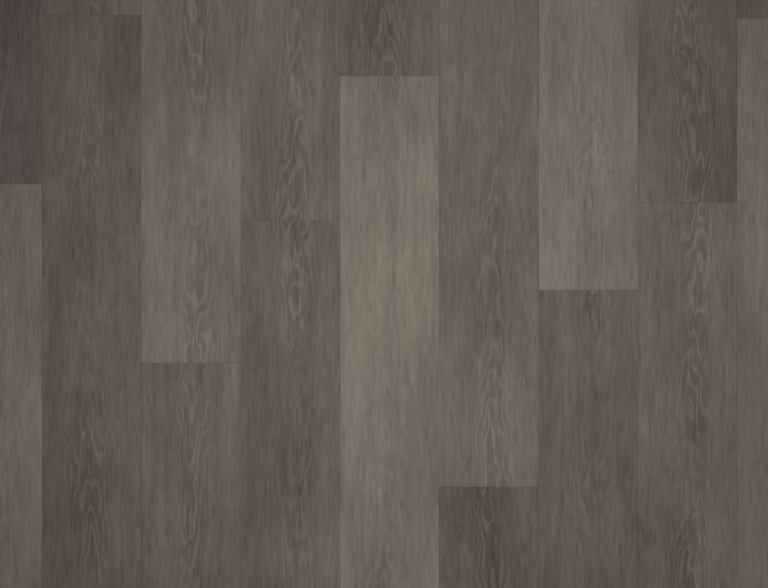
Reproduce this texture procedurally as a Shadertoy shader.

```glsl
// Grey-brown oak floor: nine columns of upright planks, each with one butt joint.
// Every plank gets its own tone, fine stretched-noise grain and an arched heart
// figure, drawn as contour lines of a warped parabola; soft light falls on top.

float hash(vec2 p) {
    vec3 q = fract(vec3(p.xyx) * 0.1031);
    q += dot(q, q.yzx + 33.33);
    return fract((q.x + q.y) * q.z);
}

float noise(vec2 p) {
    vec2 i = floor(p), f = fract(p);
    f = f * f * (3.0 - 2.0 * f);
    return mix(mix(hash(i), hash(i + vec2(1, 0)), f.x),
               mix(hash(i + vec2(0, 1)), hash(i + vec2(1, 1)), f.x), f.y);
}

float fbm(vec2 p) {
    float sum = 0.0, amp = 0.5;
    for (int i = 0; i < 4; i++) {
        sum += amp * noise(p);
        p = p * 2.03 + 17.3;
        amp *= 0.5;
    }
    return sum;
}

// Joint height and tone of the upper and lower plank, per column
const float joint[9] = float[](0.687, 0.974, 0.383, 0.624, 0.871, 0.172, 0.507, 0.656, 0.969);
const float upperTone[9] = float[](0.04, 0.40, 0.66, 0.40, 0.40, 0.52, 0.86, 0.33, 0.15);
const float lowerTone[9] = float[](0.68, 0.24, 0.38, 0.30, 0.82, 0.20, 0.34, 0.50, 0.66);

// Brightness offset of the wood; x runs across the plank from -0.5 to 0.5
float woodGrain(float x, float y, float seed) {
    vec2 shift = vec2(seed * 13.7, seed * 7.1);
    float fine = noise(vec2(x * 44.0, y * 55.0) + shift) - 0.5;
    float streak = fbm(vec2(x * 15.0, y * 7.0) + shift) - 0.47;
    float cloud = fbm(vec2(x * 2.5, y * 8.0) + shift + 40.0) - 0.47;
    float pores = smoothstep(0.62, 0.92, noise(vec2(x * 52.0, y * 75.0) + shift + 9.0));

    // Heart figure: arches around a wandering centre line
    float wander = 0.16 * (noise(vec2(y * 5.0, seed)) - 0.5) + 0.12 * (hash(vec2(seed, 3.0)) - 0.5);
    float dx = x - wander;
    float slope = hash(vec2(seed, 8.0)) < 0.5 ? -16.0 : 16.0;
    float field = 55.0 * dx * dx + slope * y
                + 5.0 * fbm(vec2(dx * 5.0, y * 9.0) + shift)
                + 0.8 * noise(vec2(dx * 18.0, y * 50.0) + shift);
    float ring = 0.5 + 0.5 * sin(field * 6.2832);
    float reach = 0.11 + 0.14 * noise(vec2(y * 8.0, seed + 5.0));
    float heart = exp(-dx * dx / (reach * reach));
    float strength = smoothstep(0.15, 0.75, noise(vec2(y * 7.0, seed + 21.0)));
    float figure = heart * (0.3 + 0.7 * strength) * (pow(ring, 2.5) - 0.5);

    return 0.038 * fine + 0.056 * streak + 0.088 * cloud - 0.022 * pores + 0.058 * figure;
}

void mainImage(out vec4 fragColor, in vec2 fragCoord) {
    vec2 uv = fragCoord / iResolution.xy;
    float y = uv.y * 0.766;
    float px = 1.0 / iResolution.x;

    // Plank layout
    float across = (uv.x - 0.0547) / 0.1293 + 1.0;
    int column = clamp(int(floor(across)), 0, 8);
    float x = fract(across) - 0.5;
    float toJoint = (uv.y - joint[column]) * 0.766;
    float upper = smoothstep(-px, px, toJoint);
    float seed = float(column) * 2.0 + step(0.0, toJoint) + 1.0;

    // Plank tone, with the dark planks slightly violet
    float tone = mix(lowerTone[column], upperTone[column], upper);
    vec3 color = mix(vec3(0.337, 0.307, 0.289), vec3(0.465, 0.434, 0.394), tone);
    color += (hash(vec2(seed, 31.0)) - 0.5) * vec3(0.002, 0.0, -0.003);

    // Grain
    color += woodGrain(x, y, seed) * vec3(1.0, 0.99, 0.96);

    // Narrow bevels along the sides and the butt joint
    float sideGap = (0.5 - abs(x)) * 0.1293;
    float sideSeam = 1.0 - smoothstep(0.0002, 0.0008 + px, sideGap);
    float endSeam = 1.0 - smoothstep(0.0003, 0.0008 + px, abs(toJoint));
    color *= 1.0 - 0.08 * sideSeam * noise(vec2(y * 12.0, floor(across + 0.5)));
    color *= 1.0 - 0.04 * endSeam;

    // Soft light, brightest near the middle
    vec2 fromCentre = (uv - vec2(0.52, 0.50)) * vec2(1.0, 0.9);
    color *= 1.05 - 0.38 * dot(fromCentre, fromCentre);

    fragColor = vec4(clamp(color, 0.0, 1.0), 1.0);
}
```
